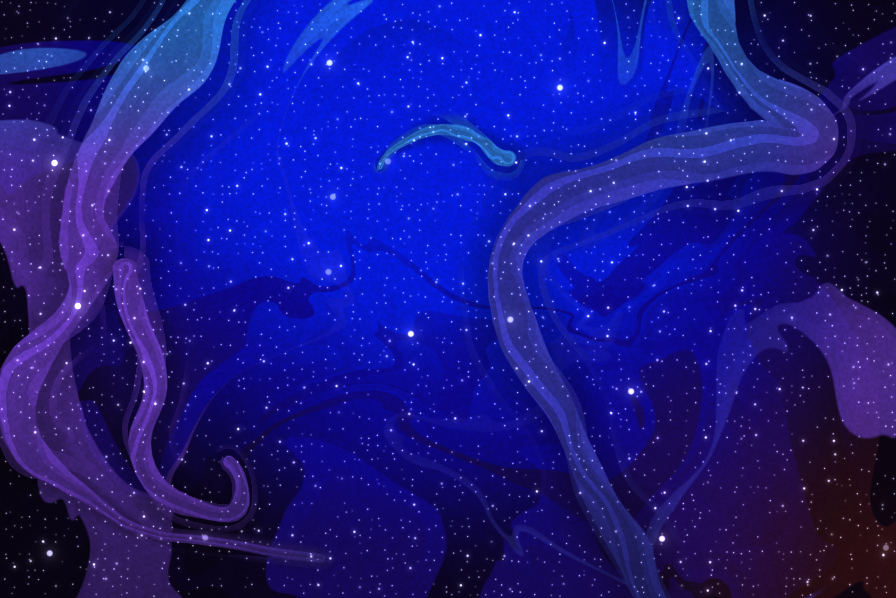
Write a WebGL 2 fragment shader that draws this background.

```glsl
#version 300 es
precision highp float;

uniform vec2 u_resolution;
out vec4 fragColor;

const vec3 NIGHT = vec3(0.045, 0.02, 0.1);
const vec3 INDIGO = vec3(0.08, 0.03, 0.34);
const vec3 DEEP = vec3(0.05, 0.025, 0.54);
const vec3 BRIGHT = vec3(0.02, 0.1, 0.85);
const vec3 AZURE = vec3(0.2, 0.52, 0.94);
const vec3 VIOLET = vec3(0.44, 0.25, 0.82);
const vec3 PERIWINKLE = vec3(0.27, 0.27, 0.86);

float hash(vec2 p) {
  vec3 q = fract(p.xyx * 0.1031);
  q += dot(q, q.yzx + 33.33);
  return fract((q.x + q.y) * q.z);
}

float noise(vec2 p) {
  vec2 c = floor(p), f = fract(p);
  f = f * f * f * (f * (f * 6.0 - 15.0) + 10.0);
  return mix(mix(hash(c), hash(c + vec2(1, 0)), f.x),
             mix(hash(c + vec2(0, 1)), hash(c + vec2(1, 1)), f.x), f.y);
}

// Folds the plane like stirred paint, from coarse to fine
vec2 stir(vec2 p, float amount, float scale) {
  for (int i = 0; i < 4; i++) {
    p += amount * (vec2(noise(p * scale + 7.3), noise(p.yx * scale + 41.7)) - 0.5);
    p = mat2(0.8, 0.6, -0.6, 0.8) * p;
    amount *= 0.6;
    scale *= 1.8;
  }
  return p;
}

vec2 swirl(vec2 p, vec2 centre, float turn, float radius) {
  vec2 d = p - centre;
  float a = turn * exp(-dot(d, d) / (radius * radius));
  return centre + mat2(cos(a), sin(a), -sin(a), cos(a)) * d;
}

// Random flat tones between the contours of a field
float terrace(float field, float count, float seed) {
  float t = field * count, level = floor(t);
  float soft = clamp(fwidth(t), 0.001, 1.0);
  return mix(hash(vec2(level, seed)), hash(vec2(level + 1.0, seed)),
             smoothstep(1.0 - soft, 1.0, fract(t)));
}

float above(float field, float threshold) {
  float soft = fwidth(field) + 0.0005;
  return smoothstep(threshold - soft, threshold + soft, field);
}

// Signed distance to a smooth guided curve, and position along it
vec2 curve(vec2 p, vec2 g[7]) {
  float nearest = 1e3;
  vec2 result = vec2(0), a = 0.5 * (g[0] + g[1]);
  for (int i = 1; i < 6; i++) {
    vec2 start = 0.5 * (g[i - 1] + g[i]), end = 0.5 * (g[i] + g[i + 1]);
    for (int j = 1; j <= 7; j++) {
      float t = float(j) / 7.0;
      vec2 b = mix(mix(start, g[i], t), mix(g[i], end, t), t);
      vec2 ab = b - a, ap = p - a;
      float h = clamp(dot(ap, ab) / dot(ab, ab), 0.0, 1.0);
      float d = length(ap - ab * h);
      if (d < nearest) {
        nearest = d;
        float side = ab.x * ap.y < ab.y * ap.x ? -1.0 : 1.0;
        result = vec2(d * side, (float(i - 1) + t + (h - 1.0) / 7.0) / 5.0);
      }
      a = b;
    }
  }
  return result;
}

// Streaked band of paint with thin lines beside it
vec3 ribbon(vec3 base, vec2 p, vec2 guide[7], vec2 widths, vec3 paint, float px) {
  vec2 c = curve(p, guide);
  float width = mix(widths.x, widths.y, c.y) * (0.6 + 0.8 * noise(vec2(c.y * 9.0, widths.x * 900.0)));
  float across = c.x / width + 1.2 * (noise(p * 9.0) - 0.5), off = abs(c.x);
  float tone = terrace(across * 0.5 + 0.4 * noise(vec2(c.y * 12.0, across)), 5.0, 3.0);
  float echo = terrace(c.x * 28.0 + 1.5 * noise(p * 6.0), 3.0, 8.0);
  float reach = 1.0 - smoothstep(width, width * 3.5, off);
  base = mix(base, mix(base, paint, smoothstep(0.6, 0.9, echo)) * 0.6, 0.6 * reach);
  return mix(base, paint * (0.58 + 0.5 * tone), 0.93 * smoothstep(-px, px, width - off));
}

float stars(vec2 p, float density, float chance, float radius, float px) {
  vec2 c = floor(p * density);
  vec2 centre = 0.2 + 0.6 * vec2(hash(c + 3.1), hash(c + 19.7));
  float d = length(fract(p * density) - centre) / density;
  float light = step(hash(c + 51.3), chance) * (0.25 + 0.75 * hash(c + 77.9));
  return light * (1.0 - smoothstep(radius - px, radius + px, d) + 0.35 * exp(-d / (radius * 1.6)));
}

void main() {
  float px = 1.0 / u_resolution.y;
  vec2 p = gl_FragCoord.xy * px;

  // Blue glow broken into marbled tones
  vec2 flow = stir(swirl(p, vec2(0.78, 0.86), 2.6, 0.28), 0.42, 2.3);
  float field = noise(flow * 2.2) + 0.35 * noise(flow * 5.0 + 9.0);
  vec2 away = (p - vec2(0.75, 0.88)) / vec2(0.75, 0.72);
  float sides = 1.0 - smoothstep(0.0, 0.35, p.x) + smoothstep(1.15, 1.5, p.x);
  float tone = 1.12 * exp(-dot(away, away)) - 0.2 * sides + 0.24 * terrace(field, 13.0, 1.0) - 0.12;
  vec3 color = mix(NIGHT, INDIGO, smoothstep(0.0, 0.36, tone));
  color = mix(color, DEEP, smoothstep(0.34, 0.62, tone));
  color = mix(color, BRIGHT, smoothstep(0.6, 0.98, tone));
  float warmth = smoothstep(0.9, 1.5, p.x) * (1.0 - smoothstep(0.05, 0.5, p.y));
  color += warmth * vec3(0.12, 0.03, -0.03);

  // Paint hue by place
  vec3 paint = mix(VIOLET, PERIWINKLE, smoothstep(0.3, 0.75, p.x) - smoothstep(1.25, 1.45, p.x));
  paint = mix(paint, AZURE, smoothstep(0.66, 0.98, p.y) * (1.0 - 0.6 * smoothstep(1.1, 1.4, p.x)));
  paint *= mix(0.62, 1.0, smoothstep(0.0, 0.4, p.y));

  // Dark pools and loose veins around a calm middle
  float rim = smoothstep(0.35, 0.8, length((p - vec2(0.78, 0.6)) / vec2(1.0, 0.8)));
  color = mix(color, NIGHT * 0.6, 0.8 * rim * above(noise(flow * 3.4 + 23.0), 0.56));
  float crest = smoothstep(0.65, 0.9, p.y) * exp(-8.0 * (p.x - 0.75) * (p.x - 0.75));
  float vein = noise(flow * 3.0 + 61.0);
  float body = above(0.09 * noise(p * 5.0 + 4.0) - 0.012 - abs(vein - 0.5), 0.0);
  float strength = min(0.12 + 0.5 * rim + 0.4 * crest, 0.8);
  color = mix(color, paint * (0.7 + 0.3 * terrace(vein, 30.0, 5.0)), body * strength);

  // Ribbons
  vec2 q = p + 0.035 * (vec2(noise(p * 8.0), noise(p * 8.0 + 31.0)) - 0.5);
  color = ribbon(color, q, vec2[](vec2(1.18, 1.2), vec2(1.2, 0.88), vec2(1.44, 0.76), vec2(1, 0.72),
    vec2(0.8, 0.56), vec2(0.95, 0.28), vec2(1.3, -0.4)), vec2(0.032, 0.04), paint * 0.9, px);
  color = ribbon(color, q, vec2[](vec2(0.5, 1.2), vec2(0.28, 0.88), vec2(0.12, 0.7), vec2(0.16, 0.52),
    vec2(-0.01, 0.34), vec2(0.18, 0.1), vec2(0.9, 0.05)), vec2(0.06, 0.008), paint, px);
  color = ribbon(color, q, vec2[](vec2(0.2, 0.6), vec2(0.21, 0.5), vec2(0.26, 0.38), vec2(0.24, 0.2),
    vec2(0.4, 0.12), vec2(0.42, 0.2), vec2(0.36, 0.24)), vec2(0.02, 0.014), paint, px);
  color = ribbon(color, q, vec2[](vec2(0.64, 0.7), vec2(0.65, 0.75), vec2(0.7, 0.77), vec2(0.75, 0.77),
    vec2(0.8, 0.75), vec2(0.83, 0.72), vec2(0.87, 0.72)), vec2(0.004, 0.013), AZURE, px);

  // Grain and stars
  color *= 0.93 + 0.14 * noise(p * 240.0);
  float light = 0.75 * stars(p, 72.0, 0.36, 0.0009, px) + stars(p + 5.0, 24.0, 0.3, 0.0018, px);
  light += 1.2 * stars(p + 9.0, 5.0, 0.3, 0.005, px);
  fragColor = vec4(min(color + light * vec3(0.85, 0.85, 1), 1.0), 1);
}
```
